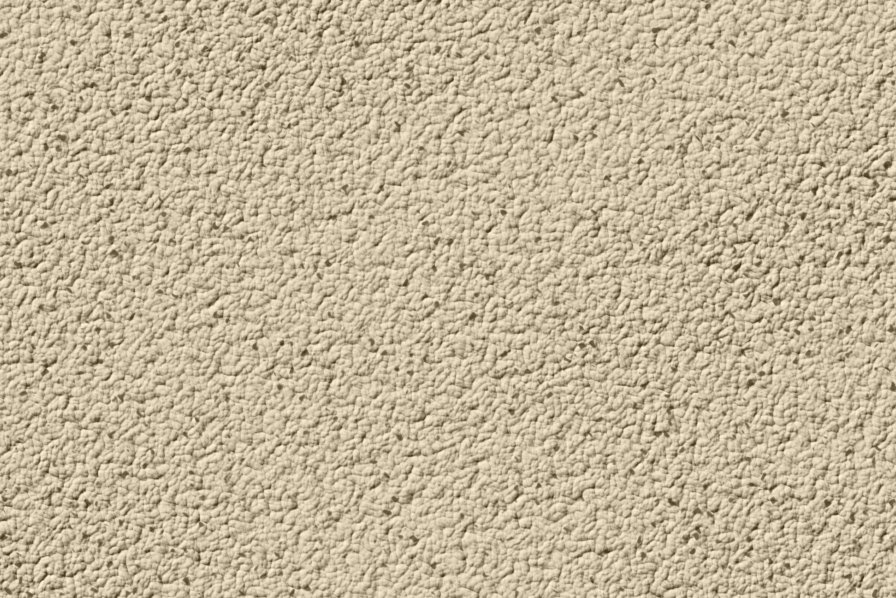
A Shadertoy shader for this texture:

```glsl
// Rough sand-coloured stucco: small lit grains with scattered dark pits.

const vec3  TINT         = vec3(0.0, -0.05, -0.158); // warm shift added to the grey tone
const float BASE_TONE    = 0.782;
const float RELIEF_GAIN  = 0.80;
const float HEIGHT_GAIN  = 0.17;
const float HIGHLIGHT_SQUEEZE = 2.3;
const float SHADOW_STRETCH    = 1.2;
const float DRIFT_GAIN   = 0.022;   // strength of broad light and dark areas
const vec2  TO_LIGHT     = vec2(-0.64, 0.77);
const float LIGHT_STEP   = 0.0034;  // distance over which slope is measured
const float GRAIN_FREQ   = 54.0;    // coarse grains per canvas height
const float PIT_FREQ     = 46.0;
const float PIT_SHARE    = 0.36;
const float PIT_TONE     = 0.37;
const int   SAMPLES      = 2;       // antialiasing grid per axis

vec3 hash3(vec2 cell) {
    vec3 q = fract(cell.xyx * vec3(0.1031, 0.1030, 0.0973));
    q += dot(q, q.yxz + 33.33);
    return fract((q.xxy + q.yzz) * q.zyx);
}

// Slow drift from layered sines, about -1 to 1
float drift(vec2 p) {
    return 0.45 * sin(5.1 * p.x + 2.0 * sin(3.7 * p.y + 0.6))
         + 0.30 * sin(8.3 * p.y - 4.2 * p.x + 1.4)
         + 0.25 * sin(19.0 * p.x + 2.0 * sin(11.0 * p.y)) * sin(23.0 * p.y + 1.7 * sin(9.0 * p.x));
}

// Rounded cellular bumps: 1 at a grain centre, falling to its borders
float domes(vec2 p) {
    vec2 cell = floor(p), f = p - cell;
    float nearest = 4.0;
    for (int y = -1; y <= 1; y++)
    for (int x = -1; x <= 1; x++) {
        vec2 o = vec2(x, y);
        vec3 rnd = hash3(cell + o);
        vec2 d = o + rnd.xy - f;
        nearest = min(nearest, dot(d, d) + 0.25 * rnd.z);
    }
    return 1.0 - nearest;
}

float plasterHeight(vec2 p) {
    p += 0.0022 * sin(p.yx * vec2(91.0, 113.0) + 2.0 * sin(p * 37.0));
    return 0.75 * domes(p * GRAIN_FREQ)
         + 0.66 * domes(p * GRAIN_FREQ * 1.87 + 17.3)
         + 0.20 * domes(p * GRAIN_FREQ * 3.3 + 41.9);
}

// Coverage of irregular pits, 0 to 1
float pits(vec2 p, float patchiness) {
    vec2 q = p * PIT_FREQ;
    q += 0.09 * sin(q.yx * 7.3 + 3.0 * sin(q * 2.1));
    vec2 cell = floor(q), f = q - cell;
    float cover = 0.0;
    for (int y = -1; y <= 1; y++)
    for (int x = -1; x <= 1; x++) {
        vec2 o = vec2(x, y);
        vec3 rnd = hash3(cell + o + 131.0);
        vec3 shape = hash3(cell + o + 277.0);
        vec2 d = o + 0.2 + 0.6 * rnd.xy - f;
        float angle = 6.2832 * shape.x;
        vec2 axis = vec2(cos(angle), sin(angle));
        d += axis * dot(d, axis) * 0.5 * shape.y;
        float radius = mix(0.08, 0.27, shape.z * shape.z);
        float present = step(rnd.z, PIT_SHARE + 0.2 * patchiness);
        float disc = 1.0 - smoothstep(radius - 0.11, radius + 0.11, length(d));
        cover = max(cover, present * disc * mix(0.6, 1.0, shape.z));
    }
    return cover;
}

vec3 stucco(vec2 p) {
    float slow = drift(p);
    vec2 halfStep = 0.5 * LIGHT_STEP * TO_LIGHT;
    float away = plasterHeight(p - halfStep);
    float toward = plasterHeight(p + halfStep);

    // Slope towards the light, plus darker crevices
    float roughness = 1.0 + 0.15 * slow;
    float shade = roughness * (RELIEF_GAIN * (away - toward)
                + HEIGHT_GAIN * (0.5 * (away + toward) - 0.98))
                - DRIFT_GAIN * slow;
    shade = shade > 0.0 ? shade / (1.0 + HIGHLIGHT_SQUEEZE * shade)
                        : shade * SHADOW_STRETCH;

    float tone = BASE_TONE + shade;
    float pitTone = min(tone, PIT_TONE + 0.25 * shade);
    tone = mix(tone, pitTone, 0.95 * pits(p, slow));
    return vec3(max(tone, 0.27)) + TINT;
}

void mainImage(out vec4 fragColor, in vec2 fragCoord) {
    vec3 sum = vec3(0.0);
    for (int j = 0; j < SAMPLES; j++)
    for (int i = 0; i < SAMPLES; i++) {
        vec2 offset = (vec2(i, j) + 0.5) / float(SAMPLES) - 0.5;
        sum += stucco((fragCoord + offset) / iResolution.y);
    }
    fragColor = vec4(sum / float(SAMPLES * SAMPLES), 1.0);
}
```
